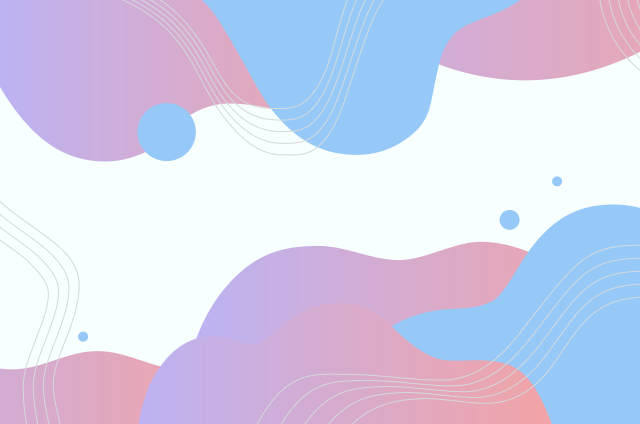
Write a Shadertoy shader that draws this background.

```glsl
// Flowing pastel blobs with round dots and nested hairlines on a pale ground.
// Blob edges are cubic Hermite curves through knots (position, value, slope);
// hairlines blend the knots of an outer and an inner curve.

const vec2 CANVAS = vec2(7.68, 5.12);
const float LINE_WIDTH = 0.012;
const vec3 PALE = vec3(0.97, 1.00, 1.00);
const vec3 BLUE = vec3(0.59, 0.79, 0.97);
const vec3 LAVENDER = vec3(0.74, 0.70, 0.95);
const vec3 CORAL = vec3(0.95, 0.64, 0.65);
const vec3 LINE_COLOR = vec3(0.83, 0.85, 0.86);

// Blob edges
const vec3 TOP_LEFT[6] = vec3[6](vec3(0.0, 4.07, -1.7), vec3(1.27, 3.17, 0.0),
    vec3(1.76, 3.29, 0.47), vec3(2.28, 3.73, 0.6), vec3(2.75, 3.87, 0.0), vec3(3.25, 3.81, -0.2));
const vec3 DROP_BASE[6] = vec3[6](vec3(2.42, 5.12, -0.8), vec3(2.90, 4.40, -1.75),
    vec3(3.25, 3.81, -1.3), vec3(4.28, 3.25, 0.0), vec3(4.90, 3.46, 0.75), vec3(5.30, 3.76, 0.75));
const vec3 DROP_SIDE[6] = vec3[6](vec3(3.46, 4.90, 1.33), vec3(3.97, 5.19, 0.2),
    vec3(4.35, 5.27, 0.25), vec3(4.71, 5.45, 0.9), vec3(4.90, 5.80, 2.8), vec3(5.12, 6.25, 1.6));
const vec3 HILL[6] = vec3[6](vec3(2.35, 1.02, 2.6), vec3(2.76, 1.71, 1.1),
    vec3(3.83, 2.15, 0.0), vec3(4.78, 1.98, 0.0), vec3(5.77, 2.20, 0.0), vec3(6.34, 2.08, -0.4));
const vec3 WAVE[6] = vec3[6](vec3(4.70, 1.18, 0.6), vec3(5.30, 1.38, 0.12),
    vec3(5.90, 1.48, 0.5), vec3(6.34, 2.08, 1.4), vec3(7.37, 2.65, 0.0), vec3(7.68, 2.61, -0.25));
const vec3 FRONT_LEFT[6] = vec3[6](vec3(1.66, 0.0, 5.0), vec3(1.90, 0.66, 1.5),
    vec3(2.35, 1.03, 0.35), vec3(2.65, 1.05, -0.08), vec3(3.03, 0.96, -0.02), vec3(3.40, 1.20, 0.9));
const vec3 FRONT_RIGHT[6] = vec3[6](vec3(3.40, 1.20, 0.9), vec3(4.10, 1.46, 0.0),
    vec3(4.70, 1.18, -1.0), vec3(5.35, 0.77, -0.1), vec3(5.85, 0.765, -0.1), vec3(6.62, 0.0, -2.8));

// Hairline families
const vec3 LOOP_OUTER[6] = vec3[6](vec3(1.48, 5.12, -0.5), vec3(2.20, 4.53, -1.4),
    vec3(2.60, 3.83, -1.5), vec3(3.38, 3.25, 0.0), vec3(4.15, 3.95, 3.0), vec3(4.60, 5.12, 1.4));
const vec3 LOOP_INNER[6] = vec3[6](vec3(1.92, 5.12, -0.65), vec3(2.40, 4.62, -1.5),
    vec3(2.75, 4.05, -1.2), vec3(3.38, 3.81, 0.0), vec3(3.90, 4.25, 2.3), vec3(4.17, 5.12, 2.4));
const vec3 STREAM_OUTER[6] = vec3[6](vec3(0.0, 0.72, -0.2), vec3(0.47, 0.64, 0.0),
    vec3(1.10, 0.82, 0.37), vec3(1.68, 0.95, 0.0), vec3(2.10, 0.75, -1.0), vec3(2.69, 0.0, -1.0));
const vec3 STREAM_INNER[6] = vec3[6](vec3(0.0, 0.32, -0.2), vec3(0.45, 0.28, 0.0),
    vec3(1.05, 0.44, 0.37), vec3(1.58, 0.58, 0.0), vec3(1.95, 0.35, -1.0), vec3(2.22, 0.0, -1.4));
const vec3 SWELL_OUTER[6] = vec3[6](vec3(3.09, 0.0, 1.9), vec3(4.15, 0.60, 0.0),
    vec3(5.30, 0.53, 0.0), vec3(6.20, 1.05, 1.25), vec3(6.90, 1.90, 0.95), vec3(7.68, 2.16, 0.02));
const vec3 SWELL_INNER[6] = vec3[6](vec3(4.23, 0.0, 0.95), vec3(4.95, 0.30, 0.1),
    vec3(5.80, 0.25, -0.03), vec3(6.45, 0.50, 0.9), vec3(7.00, 1.22, 1.1), vec3(7.68, 1.53, 0.08));

// Hermite curve, extended by straight lines at both ends
float curve(float x, vec3 k[6]) {
    vec3 a = k[0], b = k[1];
    for (int i = 1; i < 5; i++) {
        if (x > k[i].x) { a = k[i]; b = k[i + 1]; }
    }
    float w = b.x - a.x;
    float t = (x - a.x) / w;
    float s = clamp(t, 0.0, 1.0);
    float y = mix(a.y, b.y, s * s * (3.0 - 2.0 * s));
    y += w * s * (1.0 - s) * ((1.0 - s) * a.z - s * b.z);
    return y + w * (t - s) * (t < 0.0 ? a.z : b.z);
}

// Field value converted to a distance in screen pixels
float pixels(float d) {
    return d / max(length(vec2(dFdx(d), dFdy(d))), 1e-5);
}

float cover(float d) {
    return clamp(0.5 + pixels(d), 0.0, 1.0);
}

float stroke(float d) {
    float halfWidth = 0.5 * LINE_WIDTH * iResolution.y / CANVAS.y;
    return clamp(halfWidth + 0.5 - abs(pixels(d)), 0.0, min(1.0, 2.0 * halfWidth));
}

float strands(vec2 p, vec3 outer[6], vec3 inner[6], int count) {
    float ink = 0.0;
    for (int n = 0; n < count; n++) {
        vec3 k[6];
        for (int i = 0; i < 6; i++) k[i] = mix(outer[i], inner[i], float(n) / float(count - 1));
        ink = max(ink, stroke(p.y - curve(p.x, k)));
    }
    return ink;
}

vec3 blush(float x, float start, float end) {
    return mix(LAVENDER, CORAL, clamp((x - start) / (end - start), 0.0, 1.0));
}

float disc(vec2 p, vec2 center, float radius) {
    return cover(radius - length(p - center));
}

void mainImage(out vec4 fragColor, in vec2 fragCoord) {
    vec2 p = fragCoord / iResolution.xy * CANVAS;
    vec3 color = PALE;

    // Upper blobs
    float rightEdge = 4.15 + 0.18 * (p.x - 6.3) * (p.x - 6.3);
    color = mix(color, blush(p.x, 0.0, 4.6), cover(min(p.y - curve(p.x, TOP_LEFT), 4.0 - p.x)));
    color = mix(color, blush(p.x, 3.0, 9.2), cover(p.y - rightEdge));
    float drop = min(p.y - curve(p.x, DROP_BASE), curve(p.y, DROP_SIDE) - p.x);
    color = mix(color, BLUE, cover(drop));

    // Lower blobs, back to front
    float mound = 0.77 + 0.11 * cos((p.x - 1.17) * 3.05);
    float front = p.x < 3.4 ? curve(p.x, FRONT_LEFT) : curve(p.x, FRONT_RIGHT);
    color = mix(color, blush(p.x, -1.9, 2.85), cover(mound - p.y));
    color = mix(color, blush(p.x, 2.35, 7.6), cover(curve(p.x, HILL) - p.y));
    color = mix(color, BLUE, cover(curve(p.x, WAVE) - p.y));
    color = mix(color, blush(p.x, 1.66, 6.62), cover(front - p.y));

    // Dots
    float dots = max(disc(p, vec2(2.0, 3.525), 0.35), disc(p, vec2(6.115, 2.465), 0.12));
    dots = max(dots, max(disc(p, vec2(6.685, 2.93), 0.06), disc(p, vec2(0.997, 1.055), 0.06)));
    color = mix(color, BLUE, dots);

    // Hairlines
    float ink = strands(p, LOOP_OUTER, LOOP_INNER, 5);
    ink = max(ink, strands(p.yx, STREAM_OUTER, STREAM_INNER, 4));
    ink = max(ink, strands(p, SWELL_OUTER, SWELL_INNER, 5));
    for (float n = 0.0; n < 5.0; n++) {
        ink = max(ink, stroke(length(p - vec2(8.6, 5.35)) - 1.42 + 0.11 * n));
    }
    fragColor = vec4(mix(color, LINE_COLOR, ink), 1.0);
}
```
